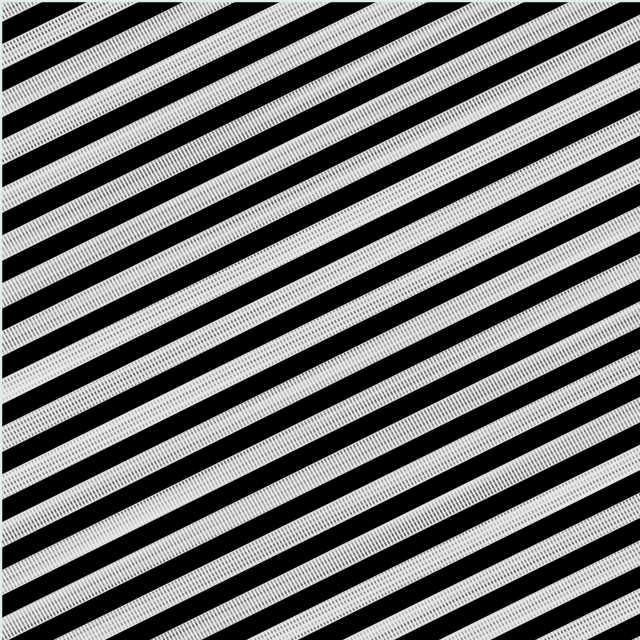
Reproduce this pattern procedurally as a Shadertoy shader.

```glsl
// Slanted pale woven ribbons on black, with fine cross threads and drifting lanes.

const float SLOPE = 0.496;          // rise over run of the ribbons
const float PERIOD = 0.0669;        // spacing measured across the ribbons
const float FIRST_EDGE = 0.061;     // lower edge of ribbon zero
const float HALF_WIDTH = 0.267;     // ribbon half width, in periods
const float THREAD_PERIOD = 0.0056; // spacing of cross threads
const float THREAD_LEAN = 0.35;     // thread shift across a ribbon, in threads
const float ROWS = 4.5;             // thread rows across a ribbon
const float ROW_DRIFT = 1.3;        // rows drifted along one canvas width
const float LIGHT = 0.92;
const float SHADE = 0.41;
const float BORDER = 0.0035;
const vec3 BORDER_COLOR = vec3(0.89, 0.92, 0.90);
const float TAU = 6.2831853;

float hash(float n) {
    return fract(sin(n * 12.9898 + 4.137) * 43758.545);
}

vec2 gradient(vec2 cell) {
    float angle = TAU * hash(dot(cell, vec2(1.0, 57.3)));
    return vec2(cos(angle), sin(angle));
}

float gradientNoise(vec2 p) {
    vec2 i = floor(p), f = fract(p);
    vec2 u = f * f * f * (f * (f * 6.0 - 15.0) + 10.0);
    vec2 e = vec2(0.0, 1.0);
    float low = mix(dot(gradient(i), f), dot(gradient(i + e.yx), f - e.yx), u.x);
    float high = mix(dot(gradient(i + e.xy), f - e.xy), dot(gradient(i + e.yy), f - e.yy), u.x);
    return mix(low, high, u.y);
}

// Gray of the weave: v runs 0 to 1 from the lower to the upper edge.
float weave(float along, float v, float id, float px) {
    float rowPhase = v * ROWS + hash(id) + ROW_DRIFT * along;
    float row = 0.5 + 0.5 * cos(TAU * rowPhase);
    float threadPhase = along / THREAD_PERIOD + THREAD_LEAN * v + hash(id + 31.0);
    float wave = 0.5 + 0.5 * cos(TAU * threadPhase);
    float thread = smoothstep(0.1, 0.95, wave);

    // Smooth lanes and dotted lanes vary from ribbon to ribbon
    float n = gradientNoise(vec2(along * 2.0 + id * 7.31, v * 2.6 + id * 3.7));
    float lane = clamp(0.78 + 0.9 * n, 0.25, 1.15);
    float split = mix(0.3, 0.85, hash(id + 73.0));
    float rim = smoothstep(0.0, 0.12, v) * smoothstep(0.0, 0.08, 1.0 - v);

    // Settle to the mean when threads are too fine to resolve
    float detail = 1.0 - smoothstep(0.4, 0.8, px / THREAD_PERIOD);
    float dark = mix(0.5, thread, detail) * mix(1.0, row, split);
    return mix(LIGHT, SHADE, dark * lane * mix(0.35, 1.0, rim));
}

void mainImage(out vec4 fragColor, in vec2 fragCoord) {
    vec2 uv = fragCoord / iResolution.xy;
    float px = 1.0 / min(iResolution.x, iResolution.y);

    // Ribbon coordinates
    vec2 dir = normalize(vec2(1.0, SLOPE));
    float along = dot(uv, dir);
    float across = dot(uv, vec2(-dir.y, dir.x));
    float s = (across - FIRST_EDGE) / PERIOD - HALF_WIDTH + 0.5;
    float id = floor(s);
    float local = fract(s) - 0.5;

    // Ribbon body
    float edge = (HALF_WIDTH - abs(local)) * PERIOD;
    float coverage = clamp(edge / (1.2 * px) + 0.5, 0.0, 1.0);
    float v = clamp(0.5 + 0.5 * local / HALF_WIDTH, 0.0, 1.0);
    vec3 color = vec3(weave(along, v, id, px) * coverage);

    // Pale rim on the left and top
    float inset = min(uv.x, 1.0 - uv.y);
    float border = clamp((BORDER - inset) / px + 0.5, 0.0, 1.0);
    color = mix(color, BORDER_COLOR, border);

    fragColor = vec4(color, 1.0);
}
```
